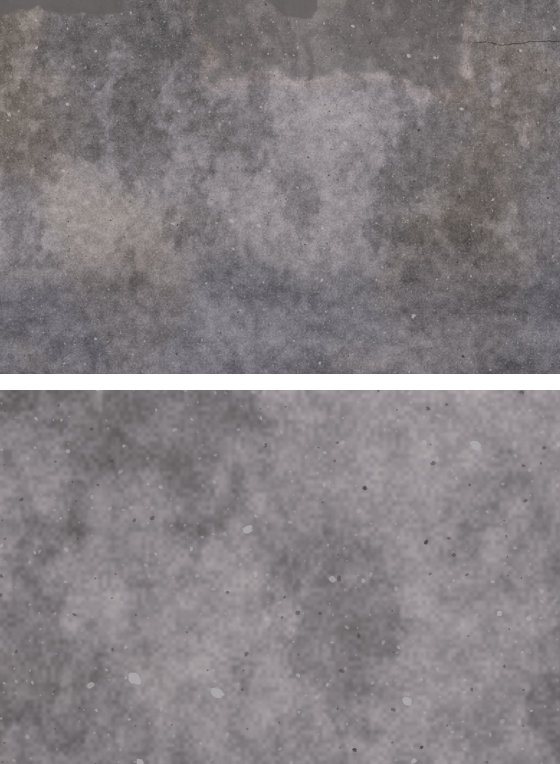
Top: the whole. Bottom: its middle third, enlarged.
Give the GLSL for this texture, as a Shadertoy shader.

```glsl
// Weathered concrete wall: peeling plaster, damp base, scattered pebbles and pits.
const vec3 STONE_TINT = vec3(1.012, 0.975, 0.995);
const vec3 WARM_STAIN = vec3(0.014, 0.0, -0.026);
const vec3 COOL_DAMP = vec3(-0.010, -0.004, 0.014);
const vec3 PEBBLE = vec3(0.69, 0.68, 0.69);
const vec3 PIT = vec3(0.24, 0.21, 0.21);
const vec3 RENDER_GREY = vec3(0.405, 0.385, 0.385);
const float BASE_TONE = 0.430;
const float BROAD_CONTRAST = 0.20;
const float PEEL_LIFT = 0.085;
const float MOTTLE = 0.17;
const float GRAIN = 0.085;

float hash(vec2 p) {
    vec3 q = fract(p.xyx * 0.1031);
    q += dot(q, q.yzx + 33.33);
    return fract((q.x + q.y) * q.z);
}

float noise(vec2 p) {
    vec2 i = floor(p), f = fract(p);
    f = f * f * (3.0 - 2.0 * f);
    return mix(mix(hash(i), hash(i + vec2(1, 0)), f.x),
               mix(hash(i + vec2(0, 1)), hash(i + vec2(1, 1)), f.x), f.y);
}

float fbm(vec2 p) {
    float sum = 0.0, amp = 0.5;
    for (int i = 0; i < 5; i++) {
        sum += amp * noise(p);
        p = mat2(1.6, 1.2, -1.2, 1.6) * p + 17.3;
        amp *= 0.5;
    }
    return sum / 0.97;
}

// Like fbm, but keeps the axes so stretched input stays streaked.
float streaks(vec2 p) {
    float sum = 0.0, amp = 0.5;
    for (int i = 0; i < 5; i++) {
        sum += amp * noise(p);
        p = p * 2.03 + 11.7;
        amp *= 0.55;
    }
    return sum / 1.06;
}

float box(vec2 p, vec2 centre, vec2 halfSize) {
    vec2 d = abs(p - centre) - halfSize;
    return length(max(d, 0.0)) + min(max(d.x, d.y), 0.0);
}

// Coverage of irregular grains, at most one per grid cell.
float grains(vec2 p, float cells, float density, float maxRadius, float seed) {
    vec2 q = p * cells + seed * 7.31, id = floor(q);
    vec2 centre = 0.3 + 0.4 * vec2(hash(id + seed), hash(id + seed + 41.0));
    float size = hash(id + seed + 83.0);
    float radius = maxRadius * mix(0.35, 1.0, size * size * size);
    float angle = 6.283 * hash(id + seed + 127.0);
    vec2 d = fract(q) - centre;
    d = mat2(cos(angle), sin(angle), -sin(angle), cos(angle)) * d;
    d.y *= 1.35;
    float edge = length(d) - radius * (0.7 + 0.6 * noise(d / radius * 1.5 + id));
    float aa = cells / iResolution.y;
    return smoothstep(aa, -aa, edge) * step(hash(id + seed + 191.0), density);
}

void mainImage(out vec4 fragColor, in vec2 fragCoord) {
    vec2 p = fragCoord / iResolution.y;
    float aspect = iResolution.x / iResolution.y;
    vec2 wall = vec2(p.x / aspect * 1.497, p.y);
    vec2 warp = vec2(fbm(p * 6.0), fbm(p * 6.0 + 50.0)) - 0.5;
    float broad = fbm(p * 2.4 + 3.0) - 0.5;

    // Pale middle, damp base and horizontal washes.
    float y = p.y + 0.16 * warp.y + 0.12 * broad;
    float damp = 1.0 - smoothstep(0.16, 0.42, y);
    float middle = smoothstep(0.25, 0.5, y) * (1.0 - smoothstep(0.75, 1.05, y));
    float wash = streaks(p * vec2(3.5, 13.0) + warp) - 0.5;
    float tone = BASE_TONE + BROAD_CONTRAST * broad + 0.028 * middle - 0.045 * damp;
    tone += wash * mix(0.04, 0.17, damp);
    tone += 0.05 * exp(-pow((y - 0.07) / 0.05, 2.0));

    // Plaster flaking away in ragged vertical scraps.
    float flakes = streaks(p * vec2(17.0, 8.0) + warp * 2.0) + 0.7 * broad;
    flakes += 0.28 * (fbm(p * 55.0) - 0.5);
    float peel = smoothstep(0.43, 0.62, flakes);
    tone += PEEL_LIFT * peel * mix(1.0, 0.3, damp);

    // Fine roughness.
    tone += MOTTLE * (fbm(p * 48.0 + 9.0) - 0.5);
    tone += GRAIN * (noise(p * 260.0) - 0.5);
    vec3 color = tone * STONE_TINT;
    float stain = smoothstep(0.42, 0.68, fbm(p * 3.1 + 23.0));
    color += WARM_STAIN * stain * mix(0.5, 1.3, p.y) + COOL_DAMP * damp;

    // Newer render along the top, with a brown ragged rim.
    vec2 ragged = wall + 0.16 * warp;
    float upper = box(ragged, vec2(0.90, 0.95), vec2(0.35, 0.16));
    float rim = exp(-pow((upper - 0.018) / 0.018, 2.0)) * step(0.0, upper);
    color += rim * vec3(0.045, 0.030, 0.024);
    float coarse = smoothstep(0.012, -0.012, upper);
    color = mix(color, RENDER_GREY + 0.45 * (tone - BASE_TONE), 0.72 * coarse);
    float smear = min(box(ragged, vec2(0.14, 1.04), vec2(0.21, 0.10)),
                      box(ragged, vec2(0.79, 1.04), vec2(0.07, 0.08)));
    float smoothed = smoothstep(0.005, -0.005, smear);
    color = mix(color, RENDER_GREY * 0.98 + 0.15 * (tone - BASE_TONE), smoothed);

    // Hairline crack near the upper right.
    float crackLine = 0.865 + 0.035 * fbm(vec2(wall.x * 14.0, 2.0));
    float crack = smoothstep(0.003, 0.0005, abs(wall.y - crackLine));
    color -= 0.13 * crack * smoothstep(1.25, 1.29, wall.x);

    // Pits and exposed pebbles.
    float bare = 1.0 - 0.85 * smoothed;
    float pits = max(grains(p, 17.0, 0.10, 0.08, 5.0), 0.6 * grains(p, 60.0, 0.16, 0.15, 8.0));
    color = mix(color, PIT, 0.75 * pits * bare);
    float pebbles = max(0.85 * grains(p, 13.0, 0.22, 0.10, 1.0),
                        0.70 * grains(p, 34.0, 0.26, 0.12, 2.0));
    pebbles = max(pebbles, 0.50 * grains(p, 85.0, 0.24, 0.20, 3.0));
    color = mix(color, PEBBLE, pebbles * bare);

    fragColor = vec4(clamp(color, 0.0, 1.0), 1.0);
}
```
